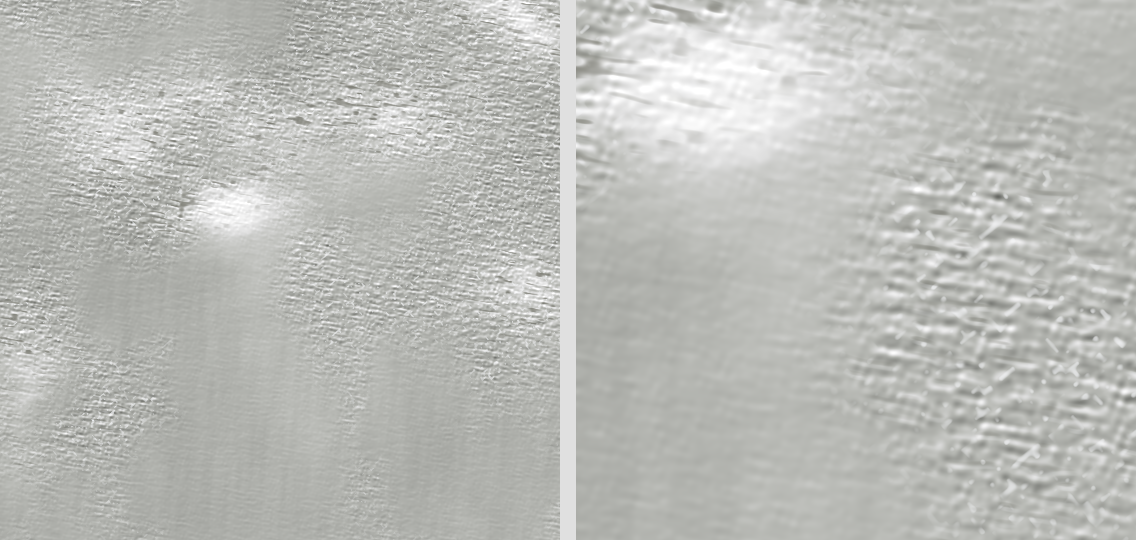
Left, the full canvas; right, a detail of the centre.
Give the GLSL for this texture, as a WebGL 1 fragment shader.

```glsl
precision highp float;

uniform vec2 u_resolution;

const vec3 COOL_WHITE = vec3(0.96, 0.965, 0.975);
const vec3 CREASE = vec3(0.43, 0.43, 0.39);
const vec3 OLIVE_TINT = vec3(0.0, 0.006, -0.013);

float hash(vec2 p) {
  return fract(sin(dot(p, vec2(127.1, 311.7))) * 43758.5453);
}

float noise(vec2 p) {
  vec2 cell = floor(p);
  vec2 f = fract(p);
  f = f * f * (3.0 - 2.0 * f);
  float low = mix(hash(cell), hash(cell + vec2(1.0, 0.0)), f.x);
  float high = mix(hash(cell + vec2(0.0, 1.0)), hash(cell + 1.0), f.x);
  return mix(low, high, f.y);
}

float fbm(vec2 p) {
  float sum = 0.0;
  float gain = 0.533;
  for (int i = 0; i < 4; i++) {
    sum += gain * noise(p);
    p = mat2(0.8, 0.6, -0.6, 0.8) * p * 2.03 + 17.3;
    gain *= 0.5;
  }
  return sum;
}

vec2 turn(vec2 p, float angle) {
  float c = cos(angle);
  float s = sin(angle);
  return vec2(c * p.x + s * p.y, c * p.y - s * p.x);
}

// Soft elliptical pool of light
float glow(vec2 p, vec2 center, vec2 radius, float angle) {
  vec2 d = turn(p - center, angle) / radius;
  return exp(-dot(d, d));
}

// Short threads that slope gently down to the right
float threads(vec2 p, float seed) {
  vec2 q = turn(p, -0.15);
  q.y += 0.004 * noise(p * 38.0 + seed);
  return noise(q * vec2(58.0, 225.0) + seed);
}

float surfaceHeight(vec2 p) {
  return 0.6 * threads(p, 3.0) + 0.5 * noise(turn(p, 0.4) * 205.0);
}

float creases(vec2 p) {
  return smoothstep(0.70, 0.95, threads(p, 51.0));
}

void main() {
  vec2 p = gl_FragCoord.xy / u_resolution.y;
  vec2 warped = p + 0.07 * (vec2(fbm(p * 5.0), fbm(p * 5.0 + 31.0)) - 0.5);

  // Broad sheen
  float pools = glow(warped, vec2(0.34, 0.66), vec2(0.27, 0.13), -0.55)
              + glow(warped, vec2(0.64, 0.82), vec2(0.31, 0.14), 0.2)
              + glow(warped, vec2(0.04, 0.26), vec2(0.11, 0.18), 0.2)
              + glow(warped, vec2(1.01, 0.49), vec2(0.12, 0.10), 0.5)
              + glow(warped, vec2(0.95, 0.98), vec2(0.15, 0.07), -0.2);
  float cloud = fbm(turn(p, 0.35) * vec2(5.0, 7.5) + 8.0);
  float light = min(pools, 1.15) * smoothstep(0.12, 0.78, cloud);
  float hot = smoothstep(0.55, 1.0, light);

  // Patches where the weave shows
  float calm = glow(p, vec2(0.68, 0.10), vec2(0.42, 0.24), 0.2);
  float patches = fbm(warped * 4.5 + 43.0) + 0.22 * min(pools, 1.0) - 0.25 * calm;
  float rough = smoothstep(0.36, 0.72, patches) * (1.0 - 0.6 * hot);

  // Embossed relief, lit from the upper left
  vec2 offset = vec2(-0.0008, 0.0018);
  float relief = surfaceHeight(p - offset) - surfaceHeight(p + offset);
  relief *= 0.06 + 0.40 * rough;
  relief *= relief < 0.0 ? 0.75 : 1.0;

  // Base tone with faint upright streaks
  float streaks = noise(turn(p, -0.08) * vec2(95.0, 13.0)) - 0.5;
  float tone = 0.668 + 0.15 * (fbm(warped * 3.2 + 70.0) - 0.5);
  tone += 0.20 * light + 0.09 * hot + 0.03 * streaks * (1.0 - light);
  tone += relief;

  vec3 color = vec3(tone) + OLIVE_TINT * (1.0 - smoothstep(0.70, 0.90, tone));

  // Dark creases with bright lower lips, and scattered glints
  float creaseAmount = rough * mix(0.25, 0.75, min(light * 1.6, 1.0));
  float lip = creases(p + 1.6 * offset);
  float glint = smoothstep(0.70, 0.95, noise(turn(p, 0.7) * 215.0 + 90.0));
  color = mix(color, COOL_WHITE, clamp(rough * (0.65 * glint + 0.3 * lip), 0.0, 1.0));
  color = mix(color, CREASE, creaseAmount * creases(p));

  gl_FragColor = vec4(clamp(color, 0.0, 1.0), 1.0);
}
```
